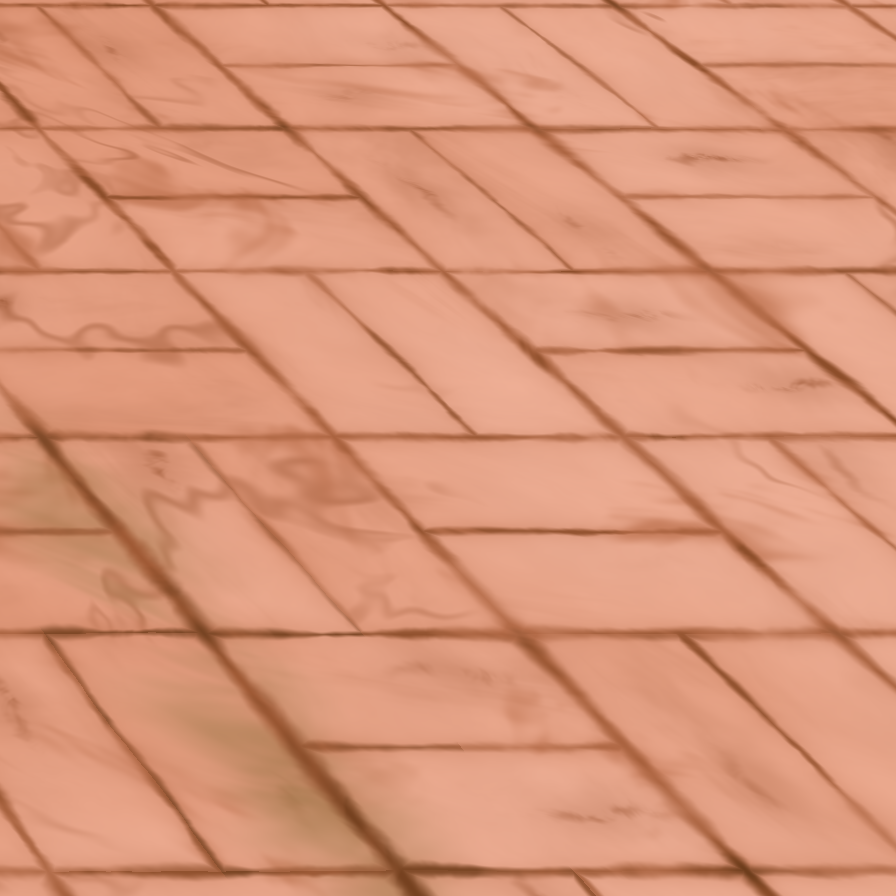
Write a three.js fragment shader that draws this texture.

```glsl
// Worn terracotta paving in a two-brick basket weave, receding in perspective.
varying vec2 vUv;

// Perspective: distance to the horizon, block size and slant of the columns
const float HORIZON = 2.888;
const float BLOCK_WIDTH = 0.1365;
const float ROW_OFFSET = 14.806;
const float ROW_SCALE = 28.05;
const float COLUMN_OFFSET = 0.66;
const float COLUMN_SLANT = 0.495;

// Joints, in block units
const float JOINT_HALF = 0.019;
const float SPLIT_HALF = 0.015;
const float WOBBLE = 0.012;
const float RAGGED = 0.008;
const float OPEN_SEAM = -2.0;

const vec3 CLAY = vec3(0.92, 0.67, 0.57);
const vec3 WARM_CLAY = vec3(0.88, 0.595, 0.475);
const vec3 DULL_CLAY = vec3(0.81, 0.54, 0.42);
const vec3 STAIN = vec3(0.75, 0.455, 0.32);
const vec3 SCUFF = vec3(0.62, 0.345, 0.21);
const vec3 JOINT = vec3(0.61, 0.335, 0.19);
const vec3 DEEP_JOINT = vec3(0.43, 0.24, 0.11);
const vec3 MOSS = vec3(0.60, 0.46, 0.27);

float hash(vec2 p) {
  return fract(sin(dot(p, vec2(127.1, 311.7))) * 43758.5);
}

// Layered, warped sines, roughly -1 to 1
float waves(vec2 p) {
  float sum = 0.0;
  float amp = 0.55;
  for (int i = 0; i < 5; i++) {
    p = mat2(1.5, 1.1, -1.1, 1.5) * p + 0.8 * sin(p.yx) + 1.7;
    sum += amp * sin(p.x) * cos(p.y);
    amp *= 0.62;
  }
  return sum;
}

// Soft line: 1 in the middle, fading past its half width
float line(float d, float halfWidth) {
  return 1.0 - smoothstep(0.0, halfWidth * 1.9, d);
}

// Canvas position to block coordinates: x = column, y = row from the top
vec2 groundPlane(vec2 uv) {
  float depth = HORIZON - uv.y;
  float row = ROW_OFFSET - ROW_SCALE / depth;
  return vec2(uv.x / (BLOCK_WIDTH * depth) - COLUMN_OFFSET - COLUMN_SLANT * row, row);
}

// Short, broken scratch at a random place on a brick
float scuffMark(vec2 p, vec2 id) {
  float along = p.x - mix(0.15, 0.85, hash(id + 3.1));
  float path = mix(0.12, 0.38, hash(id + 5.7)) + 0.05 * waves(p * vec2(5.0, 2.0) + id * 7.0);
  float broken = smoothstep(-0.4, 0.5, waves(p * 7.0 + id * 3.0));
  float stroke = 0.8 * broken * line(abs(p.y - path), 0.022) + 0.4 * line(abs(p.y - path), 0.1);
  return stroke * exp(-along * along * 40.0) * smoothstep(0.3, 0.9, hash(id + 9.3));
}

void main() {
  vec2 ground = groundPlane(vUv);
  ground += WOBBLE * vec2(waves(ground * 1.9), 0.6 * waves(ground * 1.7 + 8.0));

  // Block, and the brick within it; neighbouring blocks turn a quarter
  vec2 block = floor(ground);
  vec2 f = fract(ground);
  vec2 q = mod(block.x + block.y, 2.0) < 0.5 ? f : f.yx;
  vec2 brick = vec2(q.x, mod(q.y, 0.5));
  vec2 id = block + vec2(0.37, 0.61) * step(0.5, q.y);
  vec2 corner = floor(ground + 0.5);
  vec2 toSeam = abs(ground - corner);
  float toSplit = abs(q.y - 0.5);
  float halo = exp(-min(min(toSeam.x, toSeam.y), toSplit) * 24.0);

  // Clay: warmer to the left, with broad patches, streaks and mottling
  float patches = waves(ground * 0.8 + 4.0);
  float streaks = waves(brick * vec2(1.5, 4.0) + id * 5.3);
  float leftSide = 1.0 - smoothstep(0.0, 0.75, vUv.x + 0.25 * (1.0 - vUv.y));
  float warmth = 0.35 * hash(id) + 0.4 * patches + 0.6 * leftSide;
  vec3 color = mix(CLAY, WARM_CLAY, clamp(warmth, 0.0, 1.0));
  color = mix(color, DULL_CLAY, 0.5 * smoothstep(0.1, 1.0, 0.7 * streaks + 0.5 * patches));
  color += 0.014 * waves(ground * 3.6 + 5.0);

  // Dirt gathering near the joints, scratches, and cracks in a few patches
  float dirt = waves(ground * 1.7 + 21.0) + 0.5 * halo + 0.2 * leftSide;
  color = mix(color, STAIN, 0.75 * smoothstep(0.45, 1.2, dirt));
  float cracked = smoothstep(0.15, 0.6, waves(ground * 0.7 + 17.0) + 0.4 * leftSide);
  float crack = cracked * line(abs(waves(ground * 1.2 + 3.0)), 0.06);
  color = mix(color, SCUFF, clamp(0.65 * scuffMark(brick, id) + 0.4 * crack, 0.0, 0.8));

  // Green-brown growth beside the opened seam
  float seamSide = ground.x - OPEN_SEAM + 0.1;
  float nearby = smoothstep(2.7, 3.2, ground.y);
  float growth = exp(-seamSide * seamSide * 18.0) * nearby;
  color = mix(color, MOSS, growth * clamp(0.2 + 0.6 * waves(ground * 2.0 + 2.0), 0.0, 0.7));

  // Joints: ragged, knotted lines that fade in and out along their length
  float ragged = RAGGED * waves(ground * 6.0);
  float wear = 1.0 + 0.6 * waves(ground * 3.1 + 13.0);
  float filled = clamp(0.72 + 0.6 * waves(ground * 2.7 + 31.0), 0.2, 1.0);
  float opened = nearby * (1.0 - step(0.5, abs(corner.x - OPEN_SEAM)));
  float column = line(toSeam.x + ragged, JOINT_HALF * wear * (1.2 + 0.4 * opened));
  float row = line(toSeam.y + ragged, JOINT_HALF * wear) * mix(0.6, 1.0, hash(block + 4.1));
  float split = line(toSplit + ragged, SPLIT_HALF * wear) * mix(0.4, 0.95, hash(block + 7.7));
  float grime = step(0.5, hash(corner + 2.3)) * exp(-dot(toSeam, toSeam) * 350.0);
  float joints = max(max(column, row), split) * max(filled, 0.9 * opened);
  color = mix(color, STAIN, clamp(0.42 * halo * wear + 0.6 * grime * wear, 0.0, 0.9));
  float deep = clamp(0.5 * opened + 0.7 * grime + 1.3 * (filled - 0.75), 0.0, 1.0);
  gl_FragColor = vec4(mix(color, mix(JOINT, DEEP_JOINT, deep), joints), 1.0);
}
```
